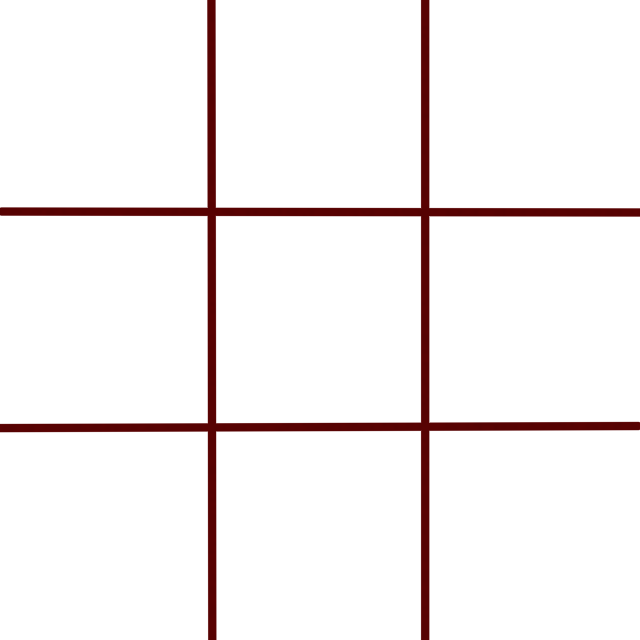
This pattern is drawn by a WebGL 2 fragment shader. Its source:

```glsl
#version 300 es
precision highp float;
// Draws a white three by three grid ruled with slightly skewed dark maroon lines.

uniform vec2 u_resolution;
out vec4 fragColor;

const float CELLS = 3.0;
const float HALF_WIDTH = 0.0065;
const float GRAIN_SCALE = 160.0;
const float GRAIN_AMOUNT = 0.02;
const float END_INSET = 0.003;
const vec3 PAPER = vec3(1.0);
const vec3 MAROON = vec3(0.342, 0.006, 0.006);

// Drift of each rule from its even position, at its start and end.
const vec2 COLUMN_DRIFT[2] = vec2[2](vec2(-0.0016, -0.0030), vec2(-0.0023, -0.0023));
const vec2 ROW_DRIFT[2] = vec2[2](vec2(-0.0023, 0.0010), vec2(0.0028, 0.0013));

float hash(vec2 p) {
    return fract(sin(dot(p, vec2(127.1, 311.7))) * 43758.5453);
}

float valueNoise(vec2 p) {
    vec2 cell = floor(p);
    vec2 f = fract(p);
    f = f * f * (3.0 - 2.0 * f);
    float low = mix(hash(cell), hash(cell + vec2(1.0, 0.0)), f.x);
    float high = mix(hash(cell + vec2(0.0, 1.0)), hash(cell + vec2(1.0)), f.x);
    return mix(low, high, f.y);
}

float segmentDistance(vec2 p, vec2 a, vec2 b) {
    vec2 ab = b - a;
    float t = clamp(dot(p - a, ab) / dot(ab, ab), 0.0, 1.0);
    return length(p - a - t * ab);
}

void main() {
    vec2 uv = gl_FragCoord.xy / u_resolution;
    float pixel = 1.0 / min(u_resolution.x, u_resolution.y);

    // Nearest rule among the columns and rows.
    float nearest = 1.0;
    for (int i = 0; i < 2; i++) {
        float even = float(i + 1) / CELLS;
        vec2 column = even + COLUMN_DRIFT[i];
        vec2 row = even + ROW_DRIFT[i];

        // Columns run off the canvas; each row has one rounded end inside it.
        float rowStart = i == 1 ? END_INSET : -0.02;
        float rowEnd = i == 0 ? 1.0 - END_INSET : 1.02;
        float columnGap = segmentDistance(uv, vec2(column.x, -0.02), vec2(column.y, 1.02));
        float rowGap = segmentDistance(uv, vec2(rowStart, row.x), vec2(rowEnd, row.y));
        nearest = min(nearest, min(columnGap, rowGap));
    }

    // Faint grain in the ink, with smooth edges against the paper.
    float grain = (valueNoise(uv * GRAIN_SCALE) - 0.5) * GRAIN_AMOUNT;
    vec3 ink = MAROON + vec3(grain, 0.0, 0.0);
    float coverage = 1.0 - smoothstep(-0.75 * pixel, 0.75 * pixel, nearest - HALF_WIDTH);
    fragColor = vec4(mix(PAPER, ink, coverage), 1.0);
}
```
